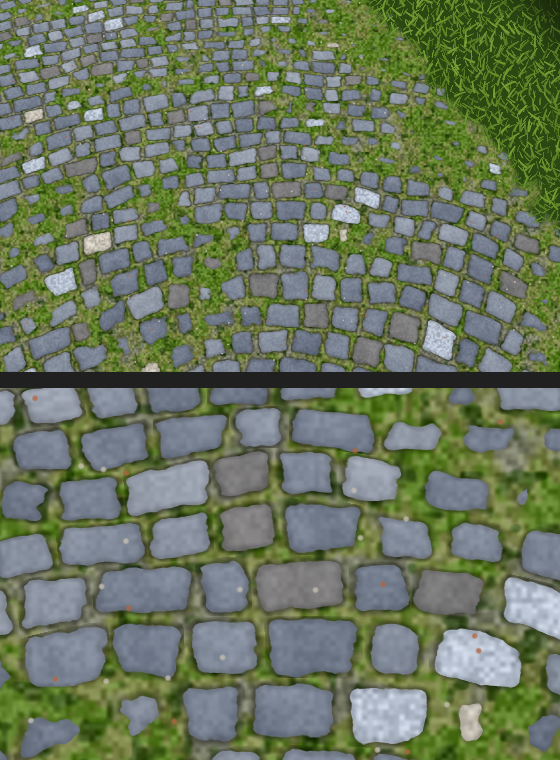
Top, the full canvas; bottom, a detail of the centre.
A WebGL 1 fragment shader for this texture:

```glsl
precision highp float;
uniform vec2 u_resolution;

const float PITCH = 0.09;
const vec2 ARCH_CENTER = vec2(0.02, -0.95);
const vec3 SLATE = vec3(0.42, 0.46, 0.53);
const vec3 PALE_SLATE = vec3(0.62, 0.65, 0.70);
const vec3 GRANITE = vec3(0.72, 0.76, 0.82);
const vec3 CREAM = vec3(0.77, 0.75, 0.70);
const vec3 BROWN = vec3(0.50, 0.48, 0.46);
const vec3 DIRT = vec3(0.48, 0.49, 0.41);
const vec3 MOSS = vec3(0.48, 0.51, 0.27);
const vec3 LEAF = vec3(0.35, 0.49, 0.14);
const vec3 DEEP = vec3(0.17, 0.28, 0.07);
const vec3 TIP = vec3(0.46, 0.62, 0.21);

float hash(vec2 p) {
  vec3 a = fract(p.xyx * vec3(0.1031, 0.1030, 0.0973));
  a += dot(a, a.yzx + 33.33);
  return fract((a.x + a.y) * a.z);
}

float noise(vec2 p) {
  vec2 i = floor(p), f = fract(p);
  f = f * f * (3.0 - 2.0 * f);
  float low = mix(hash(i), hash(i + vec2(1.0, 0.0)), f.x);
  float high = mix(hash(i + vec2(0.0, 1.0)), hash(i + 1.0), f.x);
  return mix(low, high, f.y);
}

float fbm(vec2 p) {
  float sum = 0.0, amp = 0.53;
  for (int i = 0; i < 4; i++) {
    sum += amp * noise(p);
    p = mat2(1.6, 1.2, -1.2, 1.6) * p + 7.3;
    amp *= 0.5;
  }
  return sum;
}

mat2 rotation(float a) {
  return mat2(cos(a), sin(a), -sin(a), cos(a));
}

// Jittered border between neighbouring stones of one row
float border(float k, float row) {
  return k + 0.42 * (hash(vec2(k, row) + 40.0) - 0.5);
}

// Signed distance to a stone in arched rows; xy = position in it, zw = its id
float cobble(vec2 ground, float gap, out vec4 stone) {
  vec2 c = ground - ARCH_CENTER;
  float r = length(c) / PITCH + 0.45 * (noise(ground * 5.0 + 20.0) - 0.5);
  float row = floor(r);
  float u = atan(c.x, c.y) * (row + 0.5) + 9.0 * hash(vec2(row, 3.0)) + 100.0;
  float k = floor(u);
  if (u < border(k, row)) k -= 1.0;
  else if (u > border(k + 1.0, row)) k += 1.0;
  float left = border(k, row), right = border(k + 1.0, row);
  vec2 id = vec2(k, row);
  vec2 p = vec2(u - 0.5 * (left + right), r - row - 0.5);
  p = rotation(0.28 * (hash(id + 11.0) - 0.5)) * p;
  p.x *= 1.0 + 0.25 * p.y * (hash(id + 17.0) - 0.5);
  vec2 size = 0.5 * vec2(right - left, 1.0) - gap;
  size -= 0.06 * vec2(hash(id + 5.0), hash(id + 8.0));
  stone = vec4(p, id);
  vec2 q = abs(p) - size + 0.12;
  return length(max(q, 0.0)) + min(max(q.x, q.y), 0.0) - 0.12;
}

vec3 stoneColor(vec4 stone, vec2 q, float haze) {
  float tone = hash(stone.zw + 23.0), kind = hash(stone.zw + 31.0);
  vec3 color = mix(SLATE, PALE_SLATE, 0.75 * tone * tone + 0.3 * haze);
  float speckle = 0.07;
  if (kind > 0.93) { color = GRANITE; speckle = 0.22; }
  if (kind > 0.985) color = CREAM;
  if (kind < 0.09) color = mix(color, BROWN, 0.75);
  color += speckle * (noise(q * 210.0) - 0.5);
  color += 0.12 * (fbm(q * 35.0 + stone.zw) - 0.5);
  return color + 0.05 * stone.y;
}

// Tapered blades scattered on a grid; returns the brightest one
float blades(vec2 p, float seed) {
  vec2 cell = floor(p);
  float shade = 0.0;
  for (int j = -1; j <= 1; j++) {
    for (int i = -1; i <= 1; i++) {
      vec2 id = cell + vec2(float(i), float(j)) + seed;
      vec2 root = id - seed + vec2(hash(id), hash(id + 9.0));
      vec2 d = rotation(2.4 * (hash(id + 4.0) - 0.5)) * (p - root);
      float along = clamp(d.y, -0.5, 0.6);
      float across = length(d - vec2(0.12 * along * along, along));
      float blade = 1.0 - smoothstep(0.03, 0.17 - 0.1 * along, across);
      shade = max(shade, blade * (0.35 + 0.65 * hash(id + 14.0)));
    }
  }
  return shade;
}

// Fine mixture of soil, moss and leaves between the stones
vec3 jointColor(vec2 q, float lush) {
  float grain = noise(q * 120.0), clump = fbm(q * 26.0 + 50.0);
  vec3 color = mix(DIRT, MOSS, smoothstep(0.3, 0.55, clump + 0.2 * lush));
  color = mix(color, LEAF, smoothstep(0.5, 0.8, clump + 0.4 * (grain - 0.5) + 0.2 * lush));
  color = mix(color, DEEP, 0.75 * smoothstep(0.62, 0.95, noise(q * 85.0 + 9.0)));
  return color + 0.24 * (noise(q * 190.0) - 0.5);
}

void main() {
  vec2 q = gl_FragCoord.xy / u_resolution.y;
  float scale = 1.0 - 0.47 * q.y;
  vec2 ground = vec2(q.x - 0.75, q.y) / scale;

  // Verge line at the upper right and moss spreading from it
  float verge = q.x - 0.98 - 0.79 * (1.0 - q.y);
  float nearVerge = smoothstep(-0.38, 0.02, verge);
  float lush = smoothstep(0.47, 0.82, fbm(ground * 5.0 + 3.0) + 0.28 * nearVerge);

  // Paving
  float gap = 0.065 + 0.26 * lush + 0.1 * nearVerge * nearVerge;
  vec4 stone;
  float dist = cobble(ground, gap, stone);
  dist += 0.15 * (fbm(q * 42.0 / scale) - 0.5) + 0.14 * lush * (noise(q * 100.0) - 0.5);
  float soft = 0.8 / (u_resolution.y * PITCH * scale * scale);
  vec3 joint = jointColor(q, lush);
  joint *= 1.0 - 0.4 * (1.0 - lush) * (1.0 - smoothstep(0.0, 0.11, dist));
  vec3 face = stoneColor(stone, q, q.y);
  face *= 1.0 - 0.14 * smoothstep(-0.12, 0.0, dist);
  vec3 color = mix(face, joint, smoothstep(-soft, soft, dist));

  // Scattered petals and dry crumbs
  vec2 crumb = q * 48.0, crumbId = floor(crumb);
  vec2 offset = fract(crumb) - 0.3 - 0.4 * vec2(hash(crumbId), hash(crumbId + 6.0));
  float bit = step(0.955, hash(crumbId + 70.0)) * (1.0 - smoothstep(0.06, 0.17, length(offset)));
  color = mix(color, mix(vec3(0.68, 0.40, 0.26), CREAM, step(0.4, hash(crumbId + 2.0))), 0.8 * bit);

  // Grass, darker toward the far corner
  float shade = max(blades(q * 38.0, 100.0), 0.85 * blades(q * 62.0, 300.0));
  float light = shade * (0.65 + 0.7 * fbm(q * 12.0)) - 0.45 * smoothstep(0.3, 0.6, verge);
  vec3 grass = mix(DEEP, LEAF, smoothstep(0.05, 0.5, light));
  grass = mix(grass, TIP, smoothstep(0.55, 0.95, light));
  grass *= 1.0 - 0.45 * smoothstep(0.32, 0.55, verge);
  float edge = verge + 0.2 * (fbm(q * 14.0) - 0.5) + 0.04 * (shade - 0.5);
  color = mix(color, grass, smoothstep(-0.02, 0.025, edge));
  gl_FragColor = vec4(clamp(color, 0.0, 1.0), 1.0);
}
```
